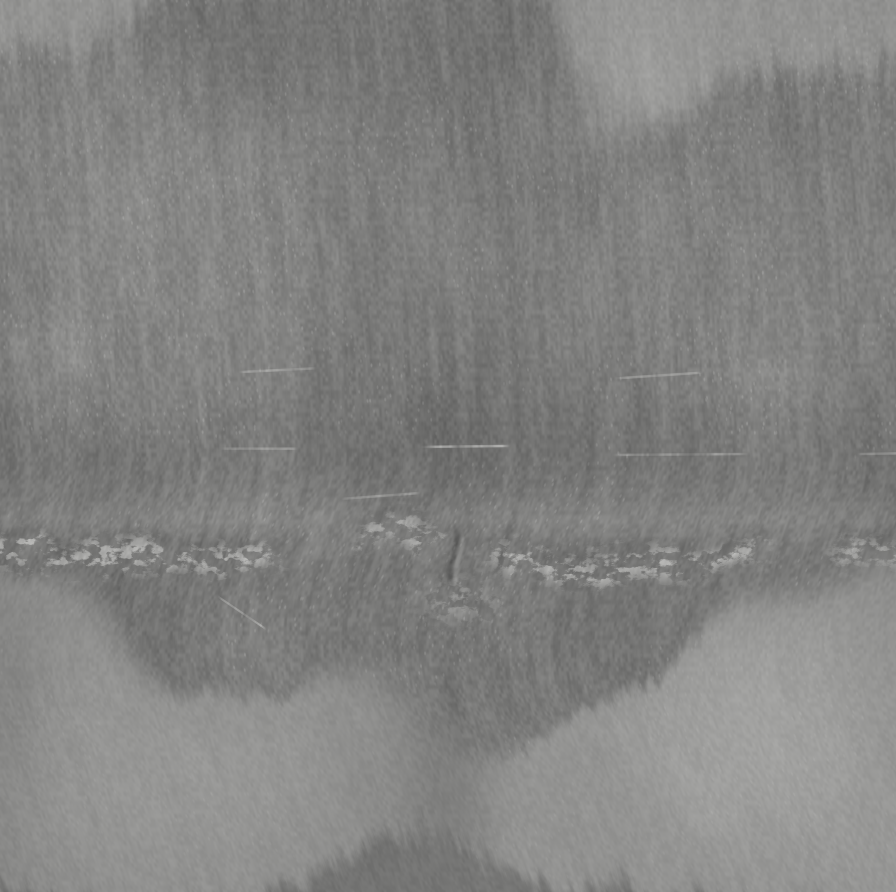
Give the GLSL for this texture, as a WebGL 1 fragment shader.

```glsl
precision highp float;
// Weathered grey slate: a dark brushed slab with pale worn corners, a crusted
// ridge across it and a smooth pale floor. Soft blots and edge curves set the
// tones; stretched noise gives the brushing, cellular noise the flecks.
uniform vec2 u_resolution;
#define SLAB_TONE 0.493
#define WORN_TONE 0.575
#define FLOOR_TONE 0.56
#define SHELF_TONE 0.455
#define STREAK_GAIN 0.105
#define GRAIN_GAIN 0.07
#define CLOUD_GAIN 0.1
#define CRUST_GAIN 0.21
#define SCRATCH_GAIN 0.15
#define TINT vec3(1.0, 1.0, 0.99)

vec2 hash2(vec2 c) {
  return fract(sin(vec2(dot(c, vec2(127.1, 311.7)), dot(c, vec2(269.5, 183.3)))) * 43758.55);
}
float noise(vec2 p) {
  vec2 c = floor(p), f = fract(p);
  f = f * f * (3.0 - 2.0 * f);
  float low = mix(hash2(c).x, hash2(c + vec2(1, 0)).x, f.x);
  float high = mix(hash2(c + vec2(0, 1)).x, hash2(c + vec2(1, 1)).x, f.x);
  return mix(low, high, f.y);
}
float fbm(vec2 p) {
  float sum = 0.0, gain = 0.5;
  for (int i = 0; i < 5; i++) {
    sum += gain * noise(p);
    p = p * 2.07 + 13.7;
    gain *= 0.5;
  }
  return sum;
}
// Distance to the nearest scattered cell point
float cellular(vec2 p) {
  float d = 2.0;
  for (int i = 0; i < 9; i++) {
    vec2 n = floor(p) + vec2(mod(float(i), 3.0), floor(float(i) / 3.0)) - 1.0;
    d = min(d, distance(p, n + hash2(n)));
  }
  return d;
}
float bump(float x, float center, float width) {
  float q = (x - center) / width;
  return exp(-q * q);
}
float blot(vec2 p, float x, float y, float w, float h) {
  return bump(p.x, x, w) * bump(p.y, y, h);
}
float span(float x, float a, float b, float soft) {
  return smoothstep(a - soft, a + soft, x) * (1.0 - smoothstep(b - soft, b + soft, x));
}
// Thin near-level line starting at (x, y), unevenly worn
float scratch(vec2 p, float x, float y, float len, float rise) {
  float t = (p.x - x) / len;
  float line = 1.0 - smoothstep(0.0005, 0.0022, abs(p.y - y - rise * t));
  return line * span(t, 0.0, 1.0, 0.06) * (0.3 + 0.7 * noise(p * vec2(90.0, 20.0)));
}
float wornEdge(float x) {
  return 0.945 + 0.08 * smoothstep(0.08, 0.25, x) - 0.18 * smoothstep(0.59, 0.68, x)
    + 0.065 * smoothstep(0.74, 0.82, x) + 0.015 * smoothstep(0.84, 0.92, x);
}
float floorEdge(float x) {
  return 0.34 - 0.115 * smoothstep(0.07, 0.2, x) + 0.02 * smoothstep(0.3, 0.36, x)
    - 0.085 * smoothstep(0.4, 0.53, x) + 0.065 * smoothstep(0.53, 0.7, x)
    + 0.11 * smoothstep(0.7, 0.83, x) + 0.02 * smoothstep(0.85, 1.0, x);
}
float ridgeLine(float x) {
  return 0.382 + 0.028 * bump(x, 0.45, 0.06) - 0.017 * bump(x, 0.67, 0.07) + 0.006 * sin(x * 47.0);
}
void main() {
  vec2 p = gl_FragCoord.xy / u_resolution;
  float cloud = fbm(p * vec2(7.0, 5.0)) - 0.48;
  float lean = mix(0.32, 0.06, smoothstep(0.2, 0.5, p.y));
  vec2 brushed = vec2(p.x + lean * p.y + 0.015 * cloud, p.y);
  float streak = fbm(brushed * vec2(100.0, 13.0)) - 0.48;
  float fringe = 0.05 * streak + 0.06 * cloud;
  // Dark slab and its broad shading
  float tone = SLAB_TONE + 0.025 * blot(p, 0.12, 0.68, 0.2, 0.2)
    + 0.03 * blot(p, 0.78, 0.7, 0.2, 0.16) - 0.04 * blot(p, 0.52, 0.53, 0.16, 0.1)
    - 0.035 * blot(p, 0.42, 0.97, 0.2, 0.1) - 0.02 * blot(p, 0.93, 0.86, 0.1, 0.06)
    + 0.03 * blot(p, 0.06, 0.61, 0.04, 0.04) + 0.03 * blot(p, 0.86, 0.58, 0.04, 0.02)
    - 0.032 * bump(p.y, 0.49, 0.055) + 0.02 * bump(p.y, 0.42, 0.014);
  // Pale worn corners along the top
  float blur = 0.025 + 0.04 * bump(p.x, 0.67, 0.09);
  float worn = smoothstep(-blur, blur, p.y - wornEdge(p.x) + fringe);
  tone = mix(tone, WORN_TONE + 0.04 * blot(p, 0.72, 0.89, 0.08, 0.08), worn);
  // Shelf beneath the ridge, smooth floor, low stain
  tone = mix(tone, SHELF_TONE + 0.03 * blot(p, 0.27, 0.27, 0.07, 0.05), 1.0 - smoothstep(0.36, 0.4, p.y));
  blur = 0.014 + 0.05 * bump(p.x, 0.45, 0.07) + 0.025 * bump(p.x, 0.12, 0.06) + 0.02 * smoothstep(0.73, 0.85, p.x);
  float base = 1.0 - smoothstep(-blur, blur, p.y - floorEdge(p.x) + fringe);
  float baseTone = FLOOR_TONE + 0.06 * blot(p, 0.86, 0.16, 0.2, 0.17)
    + 0.03 * blot(p, 0.2, 0.12, 0.18, 0.1) - 0.065 * blot(p, 0.5, 0.13, 0.05, 0.14)
    - 0.035 * blot(p, 0.0, 0.2, 0.04, 0.15);
  tone = mix(tone, baseTone, base);
  float stainTop = 0.085 * bump(p.x, 0.48, 0.15) + 0.035 * bump(p.x, 0.69, 0.03) - 0.03;
  tone = mix(tone, 0.46, 1.0 - smoothstep(-0.018, 0.018, p.y - stainTop + fringe));
  // Brushing, clouds, fine grain and specks
  float rough = 1.0 - 0.65 * max(base, worn * 0.7);
  tone += rough * STREAK_GAIN * streak + CLOUD_GAIN * cloud * (0.4 + 0.4 * rough);
  tone += (0.35 + 0.65 * rough) * GRAIN_GAIN * (noise(brushed * vec2(350.0, 200.0)) - 0.5);
  float specks = 1.0 - smoothstep(0.03, 0.16, cellular(brushed * vec2(90.0, 50.0)));
  tone += 0.06 * rough * specks * smoothstep(0.5, 0.75, noise(p * 19.0));
  // Crusted ridge: shadow, pale flecks and the central crease
  float above = p.y - ridgeLine(p.x) + 0.025 * (noise(p * 28.0) - 0.5);
  float present = span(p.x, -0.1, 0.31, 0.03) + 0.8 * span(p.x, 0.4, 0.5, 0.015)
    + span(p.x, 0.55, 0.85, 0.03) + 0.7 * span(p.x, 0.93, 1.1, 0.02);
  tone -= 0.045 * bump(above, 0.014, 0.012) * (0.4 + 0.6 * present);
  float flake = fbm(p * vec2(85.0, 130.0)) + 0.2 * (0.5 - cellular(p * vec2(120.0, 170.0)));
  tone += CRUST_GAIN * present * smoothstep(0.48, 0.68, flake) * bump(above, -0.003, 0.017);
  float crease = p.x - 0.506 + 0.004 * sin(p.y * 75.0);
  tone += span(p.y, 0.345, 0.405, 0.01) * (0.06 * bump(crease, 0.006, 0.003) - 0.1 * bump(crease, 0.0, 0.004));
  tone += 0.13 * smoothstep(0.4, 0.62, flake) * blot(p, 0.515, 0.325, 0.04, 0.025);
  // Long scratches
  float marks = 1.6 * scratch(p, 0.473, 0.499, 0.092, 0.001) + scratch(p, 0.69, 0.49, 0.14, 0.001)
    + scratch(p, 0.25, 0.497, 0.08, 0.0) + scratch(p, 0.96, 0.491, 0.06, 0.001)
    + scratch(p, 0.27, 0.583, 0.08, 0.004) + scratch(p, 0.69, 0.576, 0.09, 0.006)
    + scratch(p, 0.385, 0.441, 0.08, 0.006) + scratch(p, 0.245, 0.33, 0.05, -0.034);
  gl_FragColor = vec4(clamp(tone + SCRATCH_GAIN * marks, 0.0, 1.0) * TINT, 1.0);
}
```
